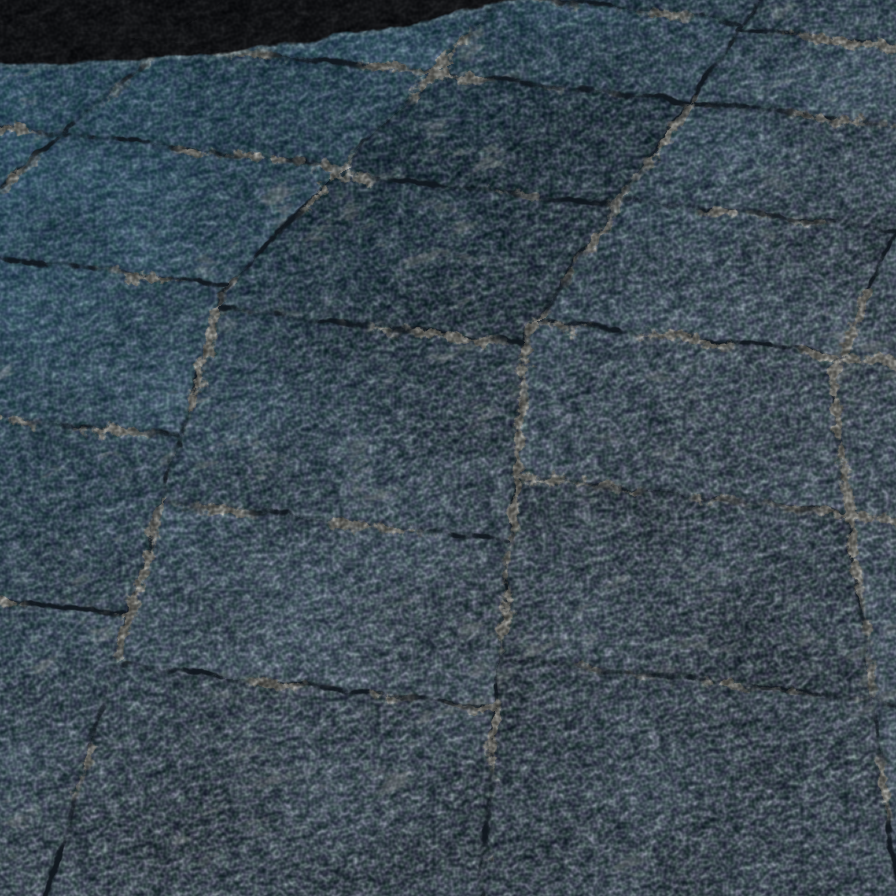
This texture is drawn by a Shadertoy shader. Its source:

```glsl
// Worn blue-grey paving seen at an angle: four bent column joints fan apart,
// and sloping courses divide each column into slabs. Gradient noise supplies the
// rough grain, the broken hairline cracks and the crumbs of pale mortar.

vec2 hash2(vec2 p) {
    vec3 q = fract(p.xyx * vec3(0.1031, 0.1030, 0.0973));
    q += dot(q, q.yzx + 33.33);
    return fract((q.xx + q.yz) * q.zy);
}

float gradientNoise(vec2 p) {
    vec2 cell = floor(p), f = p - cell;
    vec2 u = f * f * f * (f * (f * 6.0 - 15.0) + 10.0);
    vec4 corner;
    for (int k = 0; k < 4; k++) {
        vec2 o = vec2(k & 1, k >> 1);
        float angle = 6.2832 * hash2(cell + o + 57.0).x;
        corner[k] = dot(vec2(cos(angle), sin(angle)), f - o);
    }
    return mix(mix(corner.x, corner.y, u.x), mix(corner.z, corner.w, u.x), u.y);
}

float fbm(vec2 p) {
    float sum = 0.0, amplitude = 1.0;
    for (int k = 0; k < 4; k++) {
        sum += amplitude * gradientNoise(p);
        p = mat2(1.6, 1.2, -1.2, 1.6) * p + 7.3;
        amplitude *= 0.55;
    }
    return sum;
}

// Horizontal position and slope of a column joint at depth y
vec2 columnJoint(float i, float y) {
    vec2 knee = vec2(0.247 + 0.34 * i, 0.328 + 0.045 * i);
    float slope = y < knee.y ? -0.95 + 0.25 * i : -0.29 + 0.21 * i;
    return vec2(knee.x + slope * (y - knee.y), slope);
}

// Depth of a course joint, staggered in the second column
float courseJoint(float row, float column) {
    float stagger = column == 1.0 ? 0.055 * exp(-(row - 3.2) * (row - 3.2)) : -0.007 * row;
    return 0.025 + 0.11 * row + 0.0145 * row * row + stagger;
}

void mainImage(out vec4 fragColor, in vec2 fragCoord) {
    vec2 p = fragCoord / iResolution.xy;
    p.y = 1.0 - p.y;
    float px = 1.0 / iResolution.y;

    // Ragged coordinates for the joints
    vec2 w = p + 0.006 * vec2(fbm(p * 22.0), fbm(p * 22.0 + 40.0));

    // Find the slab and the signed offsets from its nearest joints
    float column = -1.0, row = -2.0, side = 1.0, cross = 1.0;
    for (float i = -1.0; i < 3.0; i++) {
        vec2 joint = columnJoint(i, w.y);
        float gap = (w.x - joint.x) * inversesqrt(1.0 + joint.y * joint.y);
        column += step(0.0, gap);
        side = abs(gap) < abs(side) ? gap : side;
    }
    for (float r = -1.0; r < 5.0; r++) {
        float gap = w.y - 0.115 * w.x - courseJoint(r, column);
        row += step(0.0, gap);
        cross = abs(gap) < abs(cross) ? gap : cross;
    }
    bool upright = abs(side) < abs(cross);
    float offset = upright ? side : cross, joint = abs(offset);

    // Slab colour: bluer at upper left, greyer toward the near right
    vec2 tone = hash2(vec2(column, row) + 11.0);
    float nearness = smoothstep(0.1, 1.1, p.x * 0.7 + p.y);
    vec3 color = mix(vec3(0.195, 0.30, 0.365), vec3(0.267, 0.315, 0.355), nearness);
    color *= 0.93 + 0.12 * tone.x;
    vec2 shade = (p - vec2(0.54, 0.24)) / vec2(0.23, 0.22);
    color *= 1.0 - 0.22 * exp(-dot(shade, shade)) * float(column == 1.0);
    color *= 1.0 + 0.17 * fbm(p * vec2(6.0, 9.0) + tone * 20.0);

    // Slanted streaks, fine grain and coloured speckle
    vec2 q = mat2(0.96, 0.28, -0.28, 0.96) * p;
    float scuff = fbm(q * vec2(20.0, 46.0) + tone * 9.0);
    float grain = 0.9 * gradientNoise(q * vec2(95.0, 175.0)) + 0.9 * gradientNoise(p.yx * 243.0 + 3.0)
                + 0.55 * gradientNoise(q * vec2(48.0, 92.0) + 19.0);
    grain += 0.25 * grain * grain - 0.03;
    color += 0.2 * grain * mix(0.75, 1.05, nearness) + 0.045 * scuff;
    color += gradientNoise(q * 120.0 + 71.0) * vec3(0.04, -0.015, 0.05);
    float wear = smoothstep(0.2, 0.6, scuff) * smoothstep(-0.05, 0.35, fbm(p * 5.0 + 15.0));
    color = mix(color, vec3(0.42, 0.44, 0.44) + 0.1 * grain, 0.5 * wear);

    // Hairline cracks that swell, fade and break off
    float crumble = fbm(p * 62.0 + 8.0);
    float swell = fbm(p * 13.0 + 63.0);
    float crackWidth = 0.0017 + 0.0018 * swell + 0.0016 * crumble;
    float crack = 1.0 - smoothstep(crackWidth - 0.001, crackWidth + 0.001 + px, joint);
    color *= 1.0 - 0.13 * (1.0 - smoothstep(0.0, 0.008, joint));
    float depth = smoothstep(-0.4, 0.2, swell + 0.4 * crumble);
    color = mix(color, vec3(0.06, 0.09, 0.12), 0.95 * crack * depth);

    // Sparse mortar crumbs, lying mostly on the near side of the crack
    float band = smoothstep(0.27, 0.38, p.y) * (1.0 - smoothstep(0.6, 0.82, p.y));
    float patches = fbm(p * 9.0 + 31.0) + (upright ? 0.4 * band - 0.02 : 0.15 * band - 0.06);
    float mortar = smoothstep(-0.15, 0.3, patches);
    float crumb = 0.0008 + 0.0036 * mortar + 0.009 * crumble;
    float fill = 1.0 - smoothstep(crumb - 0.002, crumb + 0.001 + px, abs(offset - 0.0018));
    vec3 mortarColor = vec3(0.45, 0.445, 0.42) + 0.25 * grain;
    color = mix(color, mortarColor, 0.85 * fill * mortar);

    // Shadowed ground beyond the pale curved rim
    float rim = w.y - 0.07 + 0.22 * w.x * w.x;
    float rimLight = 1.0 - smoothstep(0.001, 0.005 + px, abs(rim - 0.003));
    color = mix(color, vec3(0.34, 0.42, 0.45) + 0.2 * grain, (0.5 + 0.5 * crumble) * rimLight);
    vec3 ground = vec3(0.07, 0.075, 0.085) + 0.05 * grain + 0.03 * scuff;
    color = mix(ground, color, smoothstep(-px, px + 0.002, rim));

    fragColor = vec4(clamp(color, 0.0, 1.0), 1.0);
}
```
